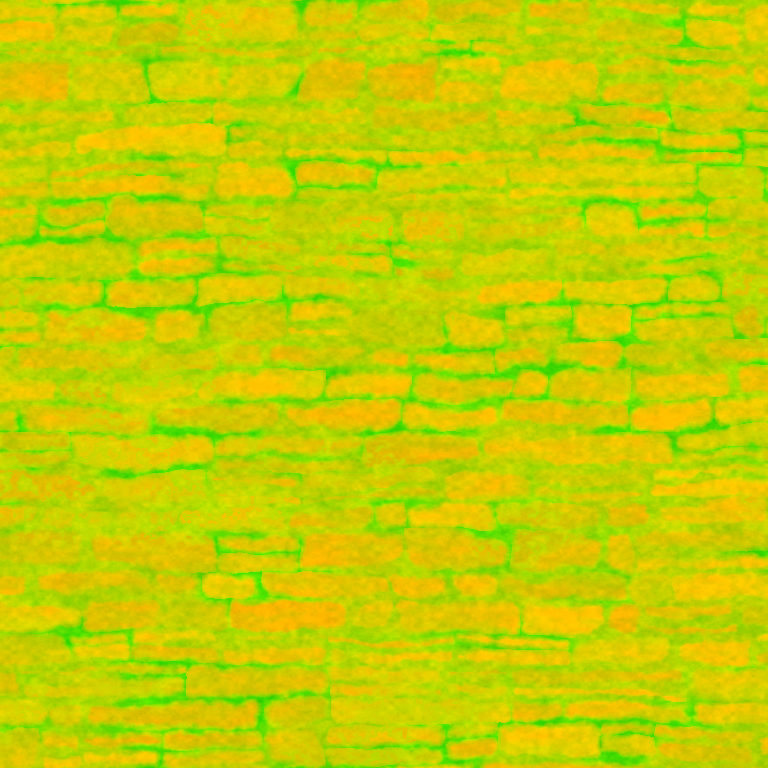
Give the GLSL for this texture, as a Shadertoy shader.

```glsl
#define ROWS 23.0
#define MIN_COLUMNS 5.0
#define MAX_COLUMNS 11.0
#define JITTER 0.7
#define JOINT 0.0048
#define ROUNDING 0.010
#define ROUGHNESS 0.013
#define STONE_RED 0.895
#define MORTAR_RED 0.71
#define GAP_DEPTH 0.42

float hash(vec2 p) {
    vec3 q = fract(p.xyx * 0.1031);
    q += dot(q, q.yzx + 33.33);
    return fract((q.x + q.y) * q.z);
}

vec2 hash2(vec2 p) {
    return vec2(hash(p), hash(p + 71.7));
}

float noise(vec2 p) {
    vec2 i = floor(p), f = fract(p);
    f = f * f * (3.0 - 2.0 * f);
    float low = mix(hash(i), hash(i + vec2(1, 0)), f.x);
    float high = mix(hash(i + vec2(0, 1)), hash(i + vec2(1, 1)), f.x);
    return mix(low, high, f.y);
}

// Fractal noise centred on zero
float fbm(vec2 p) {
    float sum = 0.0, weight = 0.5;
    for (int i = 0; i < 4; i++) {
        sum += weight * (noise(p) - 0.5);
        p = mat2(1.9, 0.35, -0.35, 1.9) * p + 17.3;
        weight *= 0.55;
    }
    return sum;
}

// Jittered cell borders along one axis
float border(float i, float seed) {
    return i + JITTER * (hash(vec2(i, seed)) - 0.5);
}

float cellAt(float x, float seed) {
    float i = floor(x);
    if (x < border(i, seed)) return i - 1.0;
    if (x >= border(i + 1.0, seed)) return i + 1.0;
    return i;
}

// Signed distance to the stone of this cell, and its id
float stoneDistance(vec2 p, out vec2 id) {
    float row = cellAt(p.y * ROWS, 7.0);
    float columns = mix(MIN_COLUMNS, MAX_COLUMNS, hash(vec2(row, 3.0)));
    float shift = 10.0 * hash(vec2(row, 5.0));
    float seed = row + 50.0;
    float column = cellAt(p.x * columns + shift, seed);
    id = vec2(column, row);

    vec2 lo = vec2((border(column, seed) - shift) / columns, border(row, 7.0) / ROWS);
    vec2 hi = vec2((border(column + 1.0, seed) - shift) / columns, border(row + 1.0, 7.0) / ROWS);

    // Tall cells sometimes hold two thin stones
    if (hi.y - lo.y > 0.95 / ROWS && hash(id + 9.1) < 0.45) {
        float cut = mix(lo.y, hi.y, mix(0.35, 0.65, hash(id + 4.3)));
        if (p.y < cut) hi.y = cut;
        else lo.y = cut;
        id += p.y < cut ? 100.0 : 200.0;
    }
    lo += JOINT * (0.35 + 1.3 * hash2(id + 12.0));
    hi -= JOINT * (0.35 + 1.3 * hash2(id + 31.0));

    // Slanted, tapered, rounded block
    vec2 size = max(0.5 * (hi - lo), 0.002);
    vec2 q = p - 0.5 * (lo + hi);
    vec2 slant = hash2(id + 43.0) - 0.5;
    q.x += 0.5 * slant.x * q.y;
    q.y += 0.06 * slant.y * q.x;
    float taper = 0.9 * (hash(id + 57.0) - 0.5);
    size.y *= 1.0 - clamp(taper * q.x / size.x, 0.0, 0.45);
    float radius = min(ROUNDING, 0.7 * min(size.x, size.y));
    vec2 e = abs(q) - size + radius;
    return length(max(e, 0.0)) + min(max(e.x, e.y), 0.0) - radius;
}

void mainImage(out vec4 fragColor, in vec2 fragCoord) {
    vec2 uv = fragCoord / iResolution.y;

    // Uneven courses and ragged outlines
    vec2 p = uv + 0.030 * vec2(fbm(uv * 5.0), fbm(uv * 5.0 + 40.0));
    p += 0.012 * vec2(fbm(uv * 24.0 + 8.0), fbm(uv * 24.0 + 61.0));
    vec2 id;
    float d = stoneDistance(p, id);
    d += ROUGHNESS * fbm(uv * vec2(48.0, 70.0));

    float grain = fbm(uv * vec2(110.0, 140.0) + 5.0);
    float streaks = fbm(uv * vec2(16.0, 55.0) + 20.0 * hash(id));
    float blotches = fbm(uv * 26.0 + 90.0);

    // Stone cover, thinned by weathering and mortar crust
    float cover = 1.0 - smoothstep(-0.0022, 0.0022, d);
    float crust = smoothstep(0.02, 0.16, fbm(uv * vec2(6.0, 10.0) + 33.0));
    cover *= 1.0 - 0.8 * crust * smoothstep(-0.02, 0.08, grain + 0.5 * blotches);
    cover *= mix(0.6, 1.0, smoothstep(0.05, 0.35, hash(id + 77.0)));

    // Red level of stone, mortar and deep gaps
    float stone = STONE_RED + 0.07 * (hash(id + 88.0) - 0.5);
    stone += 0.26 * streaks + 0.14 * blotches + 0.12 * grain;
    stone -= 0.05 * smoothstep(-0.006, 0.0, d);
    float mortar = MORTAR_RED + 0.28 * fbm(uv * vec2(30.0, 60.0) + 3.0) + 0.22 * grain;
    float hollow = smoothstep(0.42, 0.75, noise(uv * vec2(10.0, 18.0) + 14.0));
    mortar -= GAP_DEPTH * hollow * smoothstep(0.001, 0.008, d);
    float red = clamp(mix(mortar, stone, cover), 0.05, 1.0);

    // Green falls as red rises; light varies by stone and speck
    float green = 0.87 - 0.14 * pow(red, 4.0);
    float light = 1.0 + cover * 0.07 * (hash(id + 99.0) - 0.5);
    light += 0.16 * grain + 0.14 * blotches * (1.0 - cover);
    fragColor = vec4(clamp(vec3(red, green, 0.0) * light, 0.0, 1.0), 1.0);
}
```
